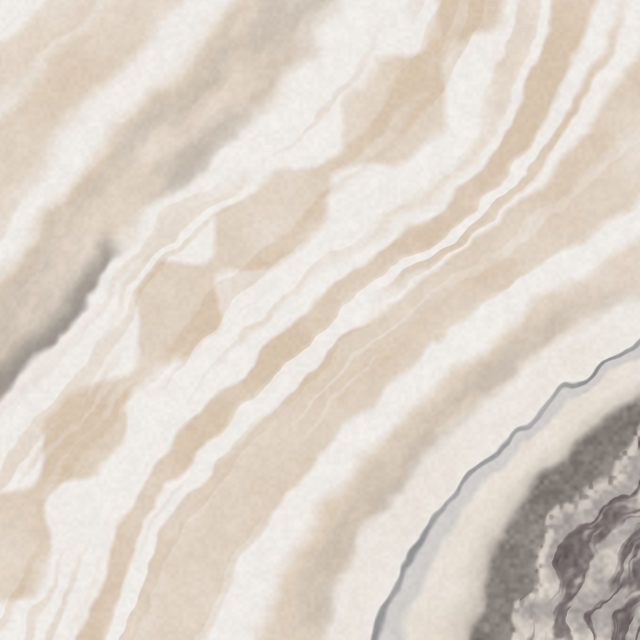
This texture is drawn by a WebGL 1 fragment shader. Its source:

```glsl
precision highp float;
// Banded onyx: cream, tan and white layers bend around a grey crystalline core.
// Five guide curves across the diagonal give a depth coordinate; soft bands of
// that depth, roughened by value noise and fine layering, pick the colours.

#define SWIRL 0.075      // broad bending of the layers
#define RIPPLE 0.024     // small scallops on the layer edges
#define LAYER_FREQ 62.0  // fine layers per unit of depth
#define GRAIN 0.030      // mineral grain contrast
#define MOTTLE 0.40      // cloudiness inside the tan layers
#define VEIN_WIDTH 0.006 // half width of the blue-grey vein

uniform vec2 u_resolution;

const vec3 WHITE = vec3(0.940, 0.925, 0.910);
const vec3 TAN = vec3(0.850, 0.780, 0.700);
const vec3 TAUPE = vec3(0.760, 0.720, 0.670);
const vec3 SLATE = vec3(0.550, 0.550, 0.560);
const vec3 MIST = vec3(0.780, 0.770, 0.760);
const vec3 ASH = vec3(0.530, 0.505, 0.480);
const vec3 CRUST = vec3(0.800, 0.765, 0.730);
const vec3 CRYSTAL = vec3(0.700, 0.670, 0.655);
const vec3 PLUM = vec3(0.410, 0.375, 0.375);

float hash(vec2 p) {
  vec3 q = fract(vec3(p.xyx) * 0.1031);
  q += dot(q, q.yzx + 33.33);
  return fract((q.x + q.y) * q.z);
}

float noise(vec2 p) {
  vec2 i = floor(p), f = fract(p);
  f = f * f * (3.0 - 2.0 * f);
  return mix(mix(hash(i), hash(i + vec2(1, 0)), f.x),
             mix(hash(i + vec2(0, 1)), hash(i + vec2(1, 1)), f.x), f.y);
}

float fbm(vec2 p) {
  float sum = 0.0, amp = 0.533;
  for (int i = 0; i < 4; i++) {
    sum += amp * noise(p);
    p = mat2(1.6, 1.2, -1.2, 1.6) * p + 17.3;
    amp *= 0.5;
  }
  return sum;
}

// Soft-edged interval from a to b.
float band(float s, float a, float b, float soft) {
  return smoothstep(a - soft, a + soft, s) - smoothstep(b - soft, b + soft, s);
}

// Arched guide curve with separate curvature before and after its peak.
float arch(float u, float peak, float top, float before, float after) {
  float d = u - peak;
  return top - (d < 0.0 ? before : after) * d * d;
}

// Depth measured outwards from the core: 0 at its rim, 1 at the far seam.
float layerDepth(float u, float v) {
  float rim = arch(u, 1.14, -0.58, 0.90, 0.50);
  float vein = arch(u, 0.98, -0.47, 0.80, 0.26);
  float pale = arch(u, 0.89, -0.22, 0.32, 0.17);
  float lift = max(u - 1.3, 0.0);
  float middle = arch(u, 0.75, 0.05, 0.42, 0.17) + 0.92 * lift * lift;
  float seam = 0.39 + 0.045 * u;
  if (v < rim) return v - rim;
  if (v < vein) return 0.11 * (v - rim) / (vein - rim);
  if (v < pale) return mix(0.11, 0.36, (v - vein) / (pale - vein));
  if (v < middle) return mix(0.36, 0.63, (v - pale) / (middle - pale));
  if (v < seam) return mix(0.63, 1.0, (v - middle) / (seam - middle));
  return 1.0 + v - seam;
}

// Amount of tan in the layers, 0 is white.
float tanAmount(float s, float u, vec2 p) {
  float cloud = fbm(p * 9.0 + 4.0);
  float fine = noise(vec2(u * 2.2, s * LAYER_FREQ));
  float broad = noise(vec2(u * 1.6 + 9.0, s * 21.0));
  float lines = smoothstep(0.48, 0.78, fine);
  float t = 0.35 * band(s, 0.00, 0.085, 0.02) + 0.16 * band(s, 0.12, 0.20, 0.02);
  t += 0.70 * band(s, 0.215, 0.305, 0.020);
  t += (0.50 + 0.32 * broad) * band(s, 0.375, 0.515, 0.010);
  t += 0.80 * lines * band(s, 0.510, 0.580, 0.010);
  t += 0.92 * band(s, 0.582, 0.630, 0.007);
  t += 0.42 * lines * band(s, 0.65, 0.96, 0.02);
  // Scalloped row of tan pockets
  float lobe = abs(fract(u * 3.3 + 0.5 * noise(vec2(u * 4.0, 2.0))) - 0.5) * 2.0;
  float halfWidth = 0.015 + 0.065 * smoothstep(0.05, 0.75, lobe);
  t += 0.72 * band(s, 0.81 - halfWidth, 0.81 + halfWidth, 0.013);
  // Hazy outer layers
  t += 0.62 * band(s, 0.99, 1.17, 0.025) + 0.70 * band(s, 1.26, 1.40, 0.030);
  t += 0.50 * smoothstep(0.45, 0.75, broad) * band(s, 1.12, 1.50, 0.03);
  t *= 1.0 + MOTTLE * (cloud - 0.45) * 2.0;
  t -= 0.28 * smoothstep(0.62, 0.85, fine) * band(s, 0.36, 0.52, 0.02);
  return clamp(t + 0.14 * (cloud - 0.40), 0.0, 1.05);
}

// Rough core: ash rim, pale crust, then crystal cut by dark wavy veins.
vec3 coreColor(float s, float u, vec2 p) {
  float rough = fbm(p * 24.0);
  float d = s + 0.07 * (fbm(p * 13.0) - 0.5) + 0.035 * (rough - 0.5);
  float ridge = 1.0 - abs(2.0 * fbm(vec2(u * 5.0, d * 17.0)) - 1.0);
  float speck = noise(p * 130.0);
  vec3 inner = mix(CRYSTAL, CRUST, smoothstep(0.40, 0.75, rough));
  inner = mix(inner, PLUM, 0.80 * smoothstep(0.80, 0.98, ridge));
  vec3 c = mix(inner, ASH, smoothstep(-0.110, -0.085, d));
  c = mix(c, CRUST, band(d, -0.120, -0.092, 0.010) * smoothstep(0.2, 0.6, speck));
  return c + 0.10 * (speck - 0.5) + 0.14 * (rough - 0.5);
}

void main() {
  vec2 p = gl_FragCoord.xy / u_resolution;
  float u = p.x + p.y, v = p.y - p.x;

  // Warp the layers, more strongly in the hazy outer part
  float haze = smoothstep(0.0, 0.4, v);
  v += SWIRL * mix(0.5, 1.2, haze) * (fbm(p * 5.0) - 0.5);
  v += RIPPLE * (noise(p * 24.0) - 0.5) + 0.4 * RIPPLE * (noise(p * 58.0) - 0.5);
  float s = layerDepth(u, v);

  vec3 color = mix(WHITE, TAN, tanAmount(s, u, p));

  // Grey stains in the taupe layers and along the far seam
  float stain = smoothstep(0.30, 0.70, fbm(vec2(u * 5.0, s * 16.0) + 6.0));
  color = mix(color, TAUPE, 0.75 * stain * band(s, 0.205, 0.275, 0.025));
  color = mix(color, TAUPE, 0.70 * stain * band(s, 1.00, 1.14, 0.03));
  float seam = smoothstep(0.975, 0.992, s) * (1.0 - smoothstep(0.992, 1.055, s));
  seam *= smoothstep(0.30, 0.62, noise(p * 9.0 + 3.0)) * (1.0 - smoothstep(0.6, 1.3, u));
  color = mix(color, ASH, 0.75 * seam);
  color = mix(color, ASH, 0.60 * smoothstep(1.55, 1.62, s));

  // Blue-grey vein with a misty inner side
  color = mix(color, MIST, 0.75 * band(s, 0.080, 0.112, 0.008));
  float vein = 1.0 - smoothstep(0.3 * VEIN_WIDTH, 1.5 * VEIN_WIDTH, abs(s - 0.112));
  color = mix(color, SLATE, vein * (0.55 + 0.45 * noise(p * 14.0)));

  // Core with a shaded halo
  color = mix(color, TAUPE, 0.55 * (1.0 - smoothstep(0.0, 0.045, s)));
  color = mix(coreColor(s, u, p), color, smoothstep(-0.022, 0.012, s));

  color += GRAIN * (noise(p * 170.0) - 0.5) + GRAIN * (fbm(p * 60.0) - 0.5);
  gl_FragColor = vec4(clamp(color, 0.0, 1.0), 1.0);
}
```
